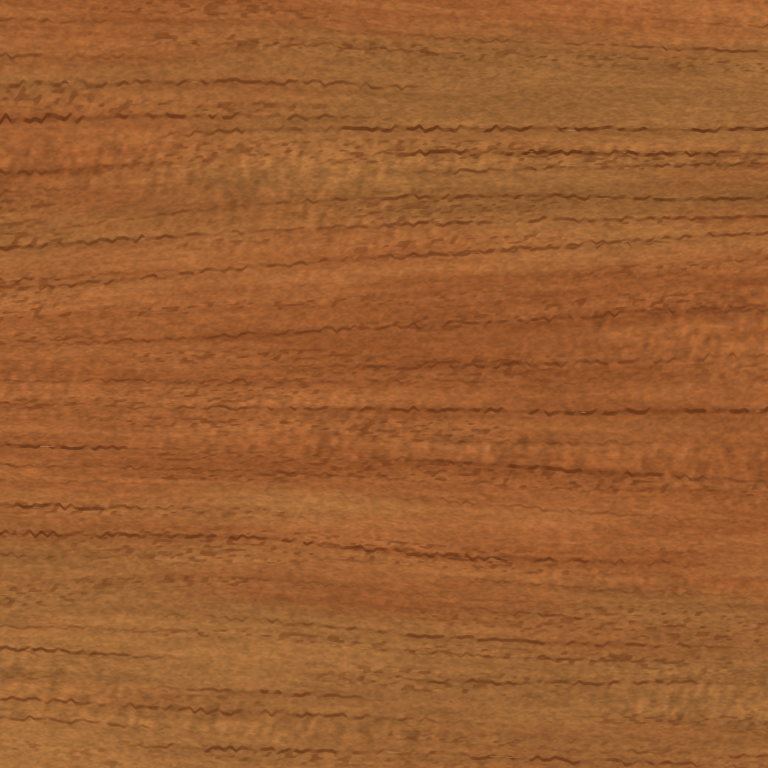
A Shadertoy shader for this texture:

```glsl
// Planed reddish-brown timber with the grain running left to right.
// Stretched noise along a gently bent grain gives the bands and streaks;
// a loop adds broken, porous growth lines, and masked ticks add ray flecks.

const vec3 RUST   = vec3(0.568, 0.318, 0.160);
const vec3 ORANGE = vec3(0.675, 0.412, 0.222);
const vec3 OLIVE  = vec3(0.618, 0.418, 0.226);
const vec3 DARK   = vec3(0.340, 0.165, 0.070);
const vec3 PALE   = vec3(0.740, 0.560, 0.350);
const int LINE_COUNT = 36;

float hash(vec2 p) {
    vec3 q = fract(p.xyx * 0.1031);
    q += dot(q, q.yzx + 33.33);
    return fract((q.x + q.y) * q.z);
}

float noise(vec2 p) {
    vec2 cell = floor(p);
    vec2 f = fract(p);
    f = f * f * (3.0 - 2.0 * f);
    float low = mix(hash(cell), hash(cell + vec2(1, 0)), f.x);
    float high = mix(hash(cell + vec2(0, 1)), hash(cell + vec2(1, 1)), f.x);
    return mix(low, high, f.y);
}

float fbm(vec2 p) {
    float sum = 0.0;
    float gain = 0.533;
    for (int i = 0; i < 4; i++) {
        sum += gain * noise(p);
        p = p * 2.03 + 17.7;
        gain *= 0.5;
    }
    return sum;
}

// Bends the plane so that constant y follows the grain.
vec2 alongGrain(vec2 p) {
    float tilt = 0.05 * cos(9.0 * max(p.y - 0.66, -0.35));
    float wave = 0.018 * (noise(p * vec2(3.0, 4.0)) - 0.5);
    return vec2(p.x, p.y - tilt * (p.x - 0.5) + wave);
}

// One growth line: x is the dark porous core, y the soft shade below it.
vec2 growthLine(vec2 g, float id, float pixel) {
    float height = (id + 0.1 + 0.8 * hash(vec2(id, 3.0))) / float(LINE_COUNT);
    float drift = 0.020 * (noise(vec2(g.x * 2.0, id * 7.3)) - 0.5);
    float rough = 0.007 * (noise(vec2(g.x * 130.0, id * 5.1)) - 0.5);
    float d = g.y - height - drift;
    float coreDistance = abs(d - rough);

    float strength = mix(0.4, 1.0, hash(vec2(id, 9.0)));
    float presence = smoothstep(0.25, 0.75, noise(vec2(g.x * 2.8, id * 11.7)));
    float pores = noise(vec2((g.x - 0.8 * d) * 105.0, id * 3.7));
    pores = mix(0.2, 1.0, smoothstep(0.2, 0.7, pores));
    float width = mix(0.0008, 0.0026, strength * presence);
    float core = 1.0 - smoothstep(width - pixel, width + pixel, coreDistance);
    float shade = exp(-abs(d) / (d < 0.0 ? 0.010 : 0.004));
    return vec2(core * pores, shade) * presence * strength;
}

// Short upright ticks, kept inside a few long thin patches.
float rayFlecks(vec2 g) {
    float patches = smoothstep(0.62, 0.85, noise(g * vec2(2.2, 19.0) + 41.0));
    float ticks = noise(vec2((g.x - 0.25 * g.y) * 125.0, g.y * 75.0));
    return patches * (ticks - 0.5);
}

// Tiny slanted cells that roughen the whole face.
float poreTexture(vec2 g) {
    vec2 slanted = vec2(g.x - 0.5 * g.y, g.y + 0.12 * g.x);
    float coarse = noise(slanted * vec2(105.0, 230.0));
    float fine = noise(slanted * vec2(230.0, 390.0) + 63.0);
    return 0.5 * coarse + 0.5 * fine - 0.5;
}

// Scattered dark pores, gathered in loose rows along the grain.
float darkPores(vec2 g) {
    float rows = smoothstep(0.45, 0.8, noise(g * vec2(3.5, 62.0) + 7.0));
    float spots = noise(vec2(g.x - 0.6 * g.y, g.y) * vec2(115.0, 260.0) + 91.0);
    return rows * smoothstep(0.52, 0.85, spots);
}

// Broad bands of rust, orange and olive, with thin streaks over them.
vec3 woodBase(vec2 g) {
    float band = fbm(g * vec2(1.6, 15.0) + 5.0) - 0.5;
    float streak = fbm(g * vec2(7.0, 110.0) + 29.0) - 0.5;
    float tone = clamp(0.52 + 1.5 * band + 1.1 * streak, 0.0, 1.0);
    float region = 0.17 * cos(9.0 * (g.y - 0.85));
    float olive = smoothstep(0.38, 0.74, fbm(g * vec2(1.3, 9.0) + 71.0) + region);
    vec3 color = mix(RUST, ORANGE, tone);
    return mix(color, OLIVE * (0.92 + 0.16 * tone), 0.8 * olive);
}

void mainImage(out vec4 fragColor, in vec2 fragCoord) {
    vec2 p = fragCoord / iResolution.y;
    float pixel = 1.0 / iResolution.y;
    vec2 g = alongGrain(p);

    vec3 color = woodBase(g);
    color *= 1.0 + 0.25 * poreTexture(g) + 0.20 * rayFlecks(g);
    color = mix(color, DARK, 0.34 * darkPores(g));

    // Growth lines, strongest one wins at each point
    vec2 lines = vec2(0.0);
    for (int i = 0; i < LINE_COUNT; i++) {
        lines = max(lines, growthLine(g, float(i), pixel));
    }
    color = mix(color, DARK, 0.20 * lines.y);
    color = mix(color, DARK, 0.72 * lines.x);

    // Rare pale mineral flakes lying in the lines
    float flake = smoothstep(0.88, 0.97, noise(g * vec2(75.0, 220.0) + 13.0));
    color = mix(color, PALE, 0.5 * flake * smoothstep(0.45, 0.8, lines.y));

    fragColor = vec4(color, 1.0);
}
```
